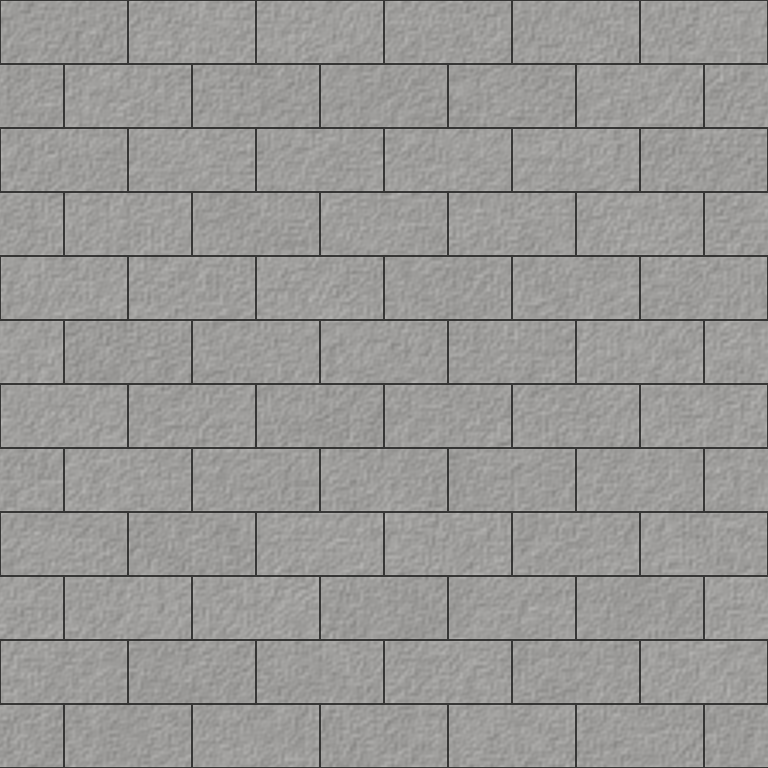
Write a WebGL 2 fragment shader that draws this texture.

```glsl
#version 300 es
precision highp float;
// Wall of grey stone blocks in running bond with thin dark joints.
// Joints use exact pixel coverage; the rough face is wrapping value noise,
// lit from the upper left by differencing its height along the light.

uniform vec2 u_resolution;
out vec4 fragColor;

const vec2 BLOCKS = vec2(6.0, 12.0);        // repeats across and up
const float JOINT_WIDTH = 0.0022;
const float RIM_WIDTH = 0.0025;             // pale edge beside each joint
const float RIM_LIGHT = 0.022;
const vec3 STONE_COLOR = vec3(0.615, 0.612, 0.604);
const vec3 JOINT_COLOR = vec3(0.135, 0.135, 0.132);
const float GRAIN_CELLS = 224.0;            // whole numbers, so noise wraps
const float MOTTLE_CELLS = 72.0;
const vec2 LIGHT_STEP = vec2(-0.0016, 0.0016);
const float RELIEF_STRENGTH = 0.105;
const float MOTTLE_STRENGTH = 0.035;
const float BLOCK_VARIATION = 0.014;

float hash(vec2 cell, uint seed) {
    uvec2 q = uvec2(cell) * uvec2(1597u, 3812u) + seed * 7919u;
    uint n = (q.x ^ (q.y * 747796u)) * 277803u;
    n = (n ^ (n >> 15)) * 739982u + 1013u;
    n = (n ^ (n >> 13)) * 668265u;
    return float((n ^ (n >> 16)) & 65535u) / 65535.0;
}

// Value noise repeating once over the canvas
float wrappedNoise(vec2 uv, float cells, uint seed) {
    vec2 p = uv * cells;
    vec2 a = mod(floor(p), cells);
    vec2 b = mod(a + 1.0, cells);
    vec2 f = fract(p);
    f = f * f * (3.0 - 2.0 * f);
    float low = mix(hash(a, seed), hash(vec2(b.x, a.y), seed), f.x);
    float high = mix(hash(vec2(a.x, b.y), seed), hash(b, seed), f.x);
    return mix(low, high, f.y);
}

float stoneHeight(vec2 uv) {
    return 0.7 * wrappedNoise(uv, GRAIN_CELLS, 1u)
         + 0.5 * wrappedNoise(uv, GRAIN_CELLS * 0.5, 2u);
}

// Share of a pixel covered by a line at the given distance, per axis
vec2 lineCoverage(vec2 dist, vec2 pixel) {
    vec2 nearEdge = max(dist - 0.5 * pixel, -0.5 * JOINT_WIDTH);
    vec2 farEdge = min(dist + 0.5 * pixel, vec2(0.5 * JOINT_WIDTH));
    return clamp((farEdge - nearEdge) / pixel, 0.0, 1.0);
}

void main() {
    vec2 uv = gl_FragCoord.xy / u_resolution;
    vec2 pixel = 1.0 / u_resolution;

    // Running bond: every other course shifts by half a block
    vec2 grid = uv * BLOCKS;
    grid.x += 0.5 * mod(floor(grid.y) + 1.0, 2.0);
    vec2 blockId = mod(floor(grid), BLOCKS);
    vec2 inBlock = fract(grid);
    vec2 jointDist = min(inBlock, 1.0 - inBlock) / BLOCKS;

    // Stone face: block tone, broad mottling and lit grain
    float tone = BLOCK_VARIATION * (hash(blockId, 5u) - 0.5);
    tone += MOTTLE_STRENGTH * (wrappedNoise(uv, MOTTLE_CELLS, 3u) - 0.5);
    tone += RELIEF_STRENGTH
          * (stoneHeight(uv - LIGHT_STEP) - stoneHeight(uv + LIGHT_STEP));

    // Pale worn rim around each block
    float edge = min(jointDist.x, jointDist.y) - 0.5 * JOINT_WIDTH;
    tone += RIM_LIGHT * (1.0 - smoothstep(0.0, RIM_WIDTH, edge));

    // Dark joints over the stone
    vec2 joint = lineCoverage(jointDist, pixel);
    vec3 color = mix(STONE_COLOR + tone, JOINT_COLOR, max(joint.x, joint.y));
    fragColor = vec4(color, 1.0);
}
```
